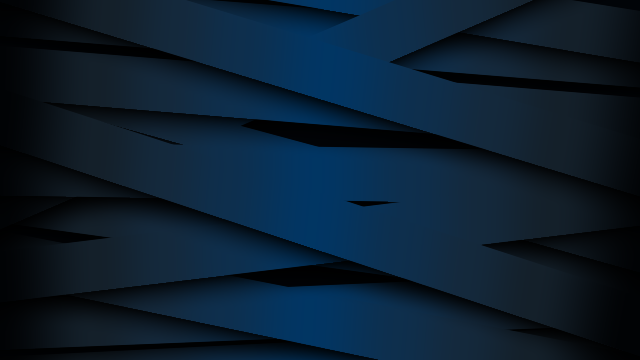
Reproduce this background procedurally as a WebGL 1 fragment shader.

```glsl
precision highp float;

uniform vec2 u_resolution;

const float ASPECT = 16.0 / 9.0;
const float GLOW_CENTER = 0.88;
const float GLOW_SKEW = 0.3;
const float RIGHT_LIFT = 0.22;
const float SHADOW_REACH = 0.095;
const float SHADOW_STRENGTH = 0.88;

const vec3 GAP_COLOR = vec3(0.004, 0.014, 0.03);
const vec3 BLUE = vec3(0.005, 0.21, 0.39);
const vec3 NAVY = vec3(0.055, 0.183, 0.30);
const vec3 STEEL = vec3(0.08, 0.16, 0.235);
const vec3 SLATE = vec3(0.078, 0.125, 0.165);
const vec3 EDGE_DARK = vec3(0.005, 0.012, 0.02);

// Signed distance below a line given as (height at x = 0, slope)
float below(vec2 p, vec2 line) {
  return (line.x + line.y * p.x - p.y) / sqrt(1.0 + line.y * line.y);
}

// Blue in the middle, through slate, to near black at the sides
vec3 bandColor(vec2 p, float slope) {
  float center = GLOW_CENTER - GLOW_SKEW * slope * (p.y - 0.5);
  float t = abs(p.x - center) / (0.5 * ASPECT);
  t -= RIGHT_LIFT * max(p.x / ASPECT - 0.5, 0.0) * p.y;
  vec3 color = mix(BLUE, NAVY, smoothstep(0.0, 0.30, t));
  color = mix(color, STEEL, smoothstep(0.27, 0.50, t));
  color = mix(color, SLATE, smoothstep(0.48, 0.70, t));
  return mix(color, EDGE_DARK, smoothstep(0.70, 1.0, t));
}

// Lays one band over the layers so far, with a shadow under its lower edge
vec3 addBand(vec3 color, vec2 p, vec2 top, vec2 bottom) {
  float halfPixel = 0.6 / u_resolution.y;
  float fromTop = below(p, top);
  float fromBottom = below(p, bottom);
  float fade = clamp(1.0 - fromBottom / SHADOW_REACH, 0.0, 1.0);
  float shadow = SHADOW_STRENGTH * fade * fade * step(0.0, fromBottom);
  float cover = smoothstep(-halfPixel, halfPixel, fromTop)
              * smoothstep(-halfPixel, halfPixel, -fromBottom);
  return mix(color * (1.0 - shadow), bandColor(p, top.y), cover);
}

void main() {
  vec2 p = gl_FragCoord.xy / u_resolution * vec2(ASPECT, 1.0);
  vec3 color = GAP_COLOR;

  // Lowest layers
  color = addBand(color, p, vec2(0.009, 0.05), vec2(-0.2, 0.05));
  color = addBand(color, p, vec2(0.167, 0.045), vec2(0.028, 0.04));
  color = addBand(color, p, vec2(0.359, -0.195), vec2(0.220, -0.208));
  color = addBand(color, p, vec2(0.560, -0.137), vec2(0.382, -0.137));

  // Upper bands and the steep rising one
  color = addBand(color, p, vec2(1.046, -0.079), vec2(0.900, -0.0805));
  color = addBand(color, p, vec2(1.254, -0.16), vec2(1.125, -0.168));
  color = addBand(color, p, vec2(0.528, 0.43), vec2(0.363, 0.43));

  // Middle weave
  color = addBand(color, p, vec2(0.831, -0.27), vec2(0.741, -0.28));
  color = addBand(color, p, vec2(0.606, -0.0155), vec2(0.457, -0.0155));
  color = addBand(color, p, vec2(0.873, -0.081), vec2(0.727, -0.082));
  color = addBand(color, p, vec2(0.302, 0.123), vec2(0.160, 0.12));

  // Two long diagonals on top
  color = addBand(color, p, vec2(1.158, -0.306), vec2(0.995, -0.304));
  color = addBand(color, p, vec2(0.755, -0.326), vec2(0.597, -0.33));

  gl_FragColor = vec4(color, 1.0);
}
```
